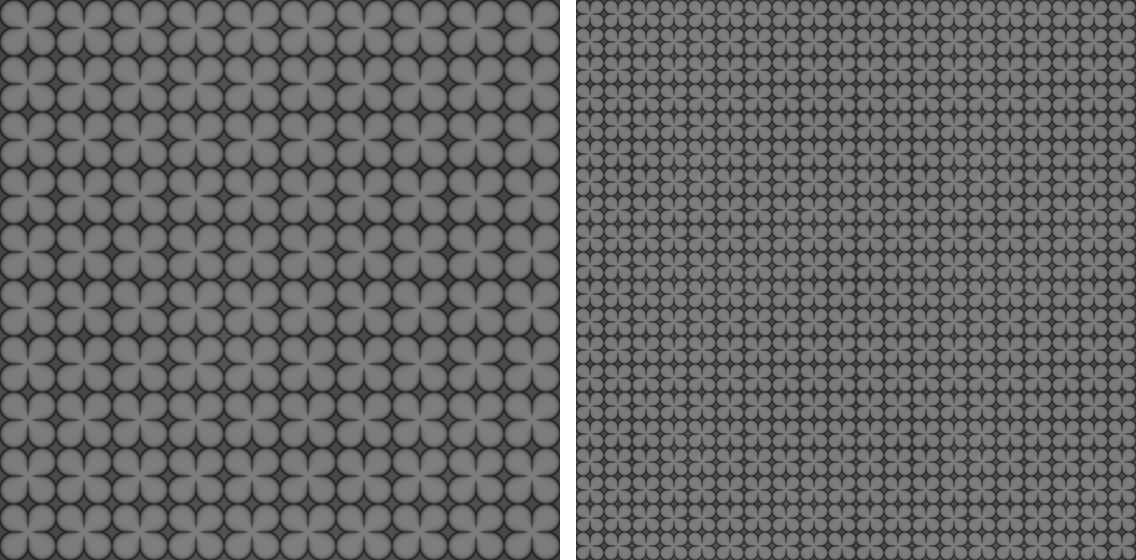
Left: one tile. Right: repeated 2 by 2.
A three.js fragment shader for this pattern:

```glsl
// Grid of soft grey four-petal flowers with dark creases and diamond gaps.
varying vec2 vUv;

const float REPEATS = 10.0;       // flowers across and up
const float PETAL_TONE = 0.49;    // middle of a petal
const float CREASE_TONE = 0.15;   // petal outline
const float GAP_TONE = 0.30;      // middle of a diamond gap
const float PETAL_SOFTNESS = 0.12; // shading falloff, in petal radii
const float GAP_SOFTNESS = 0.20;
const float HEART_INNER = 0.04;   // where creases start to appear
const float HEART_OUTER = 0.60;   // where creases are at full strength
const float NOISE_CELLS = 5.0;    // whole number, so the noise wraps
const float GAP_VARIATION = 0.25;
const float PETAL_VARIATION = 0.03;

float hash(vec2 p) {
  return fract(sin(dot(p, vec2(127.1, 311.7))) * 4375.85);
}

// Value noise that repeats every NOISE_CELLS.
float wrappedNoise(vec2 p) {
  vec2 i = floor(p);
  vec2 f = fract(p);
  f = f * f * (3.0 - 2.0 * f);
  vec2 a = mod(i, NOISE_CELLS);
  vec2 b = mod(i + 1.0, NOISE_CELLS);
  return mix(mix(hash(a), hash(vec2(b.x, a.y)), f.x),
             mix(hash(vec2(a.x, b.y)), hash(b), f.x), f.y);
}

// Depth inside a round petal with one square corner at the flower heart.
float petalDepth(vec2 q) {
  vec2 p = q - 1.0;
  if (max(p.x, p.y) < 0.0) return min(q.x, q.y);
  return 1.0 - length(p);
}

void main() {
  // Fold each flower to one petal: heart at 0, petal centre at 1, cell edge at 2.
  vec2 q = abs(fract(vUv * REPEATS) - 0.5) * 4.0;
  float depth = petalDepth(q);
  float heartDistance = length(q);

  // Creases narrow and fade towards the heart.
  float width = PETAL_SOFTNESS * clamp(heartDistance, 0.1, 1.0);
  float strength = smoothstep(HEART_INNER, HEART_OUTER, heartDistance);
  float crease = exp(-max(depth, 0.0) / width) * strength;
  float petal = mix(PETAL_TONE, CREASE_TONE, crease);

  // Gaps lighten away from the outlines.
  float gap = mix(CREASE_TONE, GAP_TONE, smoothstep(0.0, GAP_SOFTNESS, -depth));

  // Gentle unevenness across the sheet.
  float wear = wrappedNoise(vUv * NOISE_CELLS) - 0.5;
  petal *= 1.0 + PETAL_VARIATION * wear;
  gap *= 1.0 + GAP_VARIATION * wear;

  float edge = 0.02;
  float tone = mix(gap, petal, smoothstep(-edge, edge, depth + edge));
  gl_FragColor = vec4(vec3(tone), 1.0);
}
```
